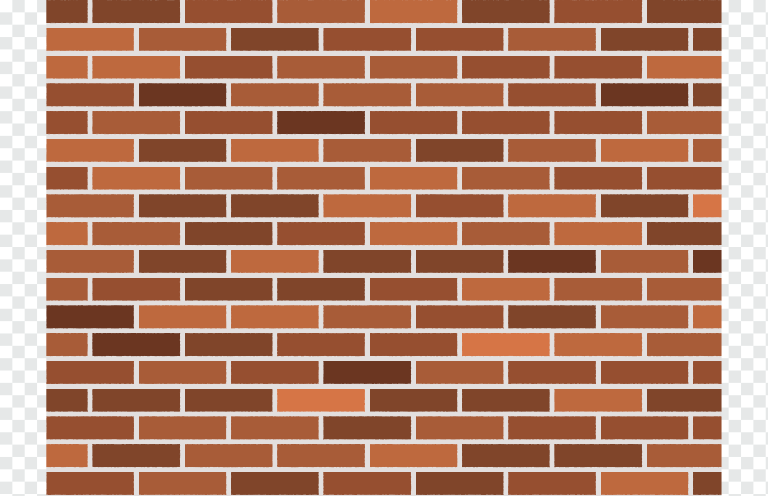
Give the GLSL for this texture, as a Shadertoy shader.

```glsl
// Running-bond brick wall with pale mortar, flanked by strips of a light checkerboard.

#define COLUMNS 8.312        // brick pitches across the canvas
#define ROWS 17.87           // brick courses down the canvas
#define MORTAR 0.0096        // joint width, in canvas heights
#define WALL_LEFT 0.0603     // wall edges, as fractions of the canvas width
#define WALL_RIGHT 0.9395
#define CHECK_SIZE 0.0249    // checker square, in canvas heights
#define EDGE_WEAR 0.0006     // raggedness of brick edges, in canvas heights
#define WEAR_GRAIN 300.0     // wear cells per canvas height
#define SEED 17.0

const vec3 MORTAR_COLOR = vec3(0.89, 0.875, 0.87);
const vec3 CHECK_LIGHT = vec3(1.0);
const vec3 CHECK_GRAY = vec3(0.90, 0.91, 0.91);

float hash(vec2 p) {
    vec3 h = fract(p.xyx * 0.1031);
    h += dot(h, h.yzx + 33.33);
    return fract((h.x + h.y) * h.z);
}

// Six fired-clay tones, weighted towards the middle ones
vec3 brickColor(float pick) {
    if (pick < 0.10) return vec3(0.42, 0.21, 0.13);
    if (pick < 0.32) return vec3(0.50, 0.27, 0.165);
    if (pick < 0.55) return vec3(0.59, 0.31, 0.19);
    if (pick < 0.77) return vec3(0.66, 0.36, 0.22);
    if (pick < 0.95) return vec3(0.745, 0.41, 0.245);
    return vec3(0.84, 0.46, 0.275);
}

// Signed distance to an axis-aligned box
float boxDistance(vec2 p, vec2 halfSize) {
    vec2 d = abs(p) - halfSize;
    return length(max(d, 0.0)) + min(max(d.x, d.y), 0.0);
}

// Antialiased coverage of the inside of a distance field
float coverage(float dist, float pixel) {
    return clamp(0.5 - dist / pixel, 0.0, 1.0);
}

vec3 checkerboard(vec2 p, float pixel) {
    float period = 2.0 * CHECK_SIZE;
    vec2 edge = (abs(fract(p / period + 0.25) - 0.5) - 0.25) * period;
    vec2 side = clamp(2.0 * edge / pixel, -1.0, 1.0);
    return mix(CHECK_GRAY, CHECK_LIGHT, 0.5 + 0.5 * side.x * side.y);
}

vec3 brickWall(vec2 p, float aspect, float pixel) {
    vec2 pitch = vec2(aspect / COLUMNS, 1.0 / ROWS);
    vec2 grid = p / pitch;

    // Every second course is shifted by half a brick
    float row = floor(grid.y);
    grid.x -= 0.5 * mod(row, 2.0);
    vec2 brick = floor(grid);

    // Each brick starts at its cell corner; the joint fills the rest
    vec2 size = pitch - MORTAR;
    vec2 local = fract(grid) * pitch - 0.5 * size;
    float wear = (hash(floor(p * WEAR_GRAIN)) - 0.5) * EDGE_WEAR;
    float dist = boxDistance(local, 0.5 * size) + wear;

    vec3 clay = brickColor(hash(brick + SEED));
    return mix(MORTAR_COLOR, clay, coverage(dist, pixel));
}

void mainImage(out vec4 fragColor, in vec2 fragCoord) {
    float pixel = 1.0 / iResolution.y;
    float aspect = iResolution.x * pixel;

    // Canvas heights, measured down from the top left corner
    vec2 p = vec2(fragCoord.x, iResolution.y - fragCoord.y) * pixel;

    // Wall panel over the checkerboard
    float wallCenter = 0.5 * (WALL_LEFT + WALL_RIGHT) * aspect;
    float wallHalf = 0.5 * (WALL_RIGHT - WALL_LEFT) * aspect;
    float wall = coverage(abs(p.x - wallCenter) - wallHalf, pixel);

    vec3 color = mix(checkerboard(p, pixel), brickWall(p, aspect, pixel), wall);
    fragColor = vec4(color, 1.0);
}
```
